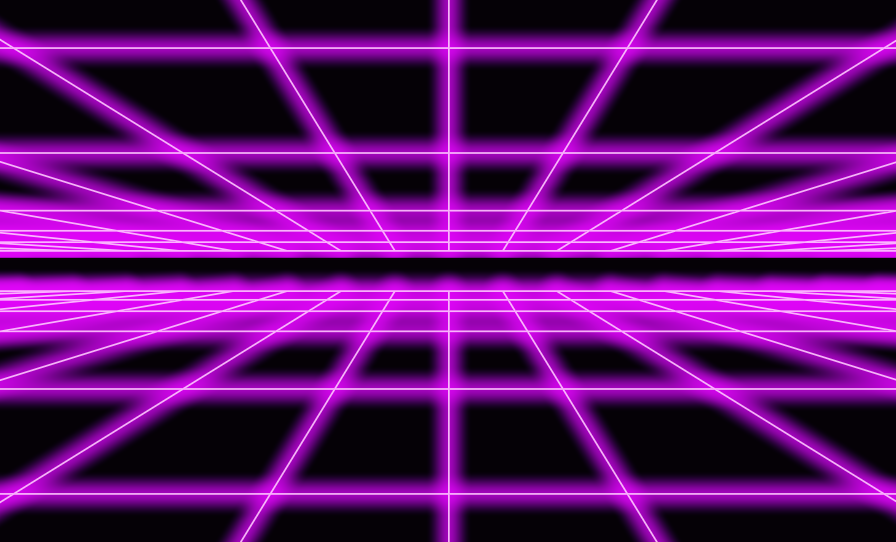
Give the GLSL for this background, as a Shadertoy shader.

```glsl
// Two mirrored neon perspective grids, glowing magenta above and below a dark horizon band.

const float HORIZON_GAP = 0.0371; // where each grid plane begins, from mid height

// Adds one line at distance d: x gathers the glow, y the thin bright core.
void addLine(inout vec2 light, float d, float pixel) {
    float glow = 0.74 * (1.0 - smoothstep(0.0, 0.043, d));
    float core = clamp(0.5 + (0.0016 - d) / pixel, 0.0, 1.0);
    light.x = 1.0 - (1.0 - light.x) * (1.0 - glow);
    light.y = max(light.y, core);
}

// Distance to a ray that starts at origin and runs along dir.
float rayDistance(vec2 p, vec2 origin, vec2 dir) {
    vec2 q = p - origin;
    return length(q - dir * max(dot(q, dir), 0.0));
}

// One grid plane; p.y grows away from the horizon.
vec2 gridPlane(vec2 p, float pixel) {
    vec2 light = vec2(0.0);
    p.x = abs(p.x);

    // Cross lines, spreading apart toward the viewer
    float rows[6] = float[6](HORIZON_GAP, 0.0532, 0.0742, 0.1113, 0.2177, 0.4113);
    for (int i = 0; i < 6; i++) {
        addLine(light, abs(p.y - rows[i]), pixel);
    }

    // Rays, leaning over more steeply toward the sides
    for (int i = 0; i < 9; i++) {
        float k = float(i);
        float lean = 0.473 * k * exp(0.255 * k + 0.006 * k * k);
        vec2 start = vec2(0.0996 * k, HORIZON_GAP);
        addLine(light, rayDistance(p, start, normalize(vec2(lean, 1.0))), pixel);
    }
    return light;
}

void mainImage(out vec4 fragColor, in vec2 fragCoord) {
    float pixel = 1.0 / iResolution.y;
    vec2 p = (fragCoord - 0.5 * iResolution.xy) * pixel;
    p.x -= 0.0016;

    // The upper plane is cut off sharply, the lower one fades into the band
    float upperMask = smoothstep(-0.5, 0.5, (p.y - 0.0245) / pixel);
    vec2 upper = gridPlane(p, pixel) * upperMask;
    vec2 lower = gridPlane(vec2(p.x, -p.y), pixel);
    vec2 light = max(upper, lower);

    // Violet at the faint rim of the glow, magenta where it is dense
    vec3 color = vec3(0.02, 0.005, 0.025);
    color += vec3(0.86 * pow(light.x, 1.15), 0.015 * light.x, 0.95 * light.x);
    color = mix(color, vec3(1.0, 0.8, 1.0), 0.88 * light.y);

    fragColor = vec4(min(color, 1.0), 1.0);
}
```
